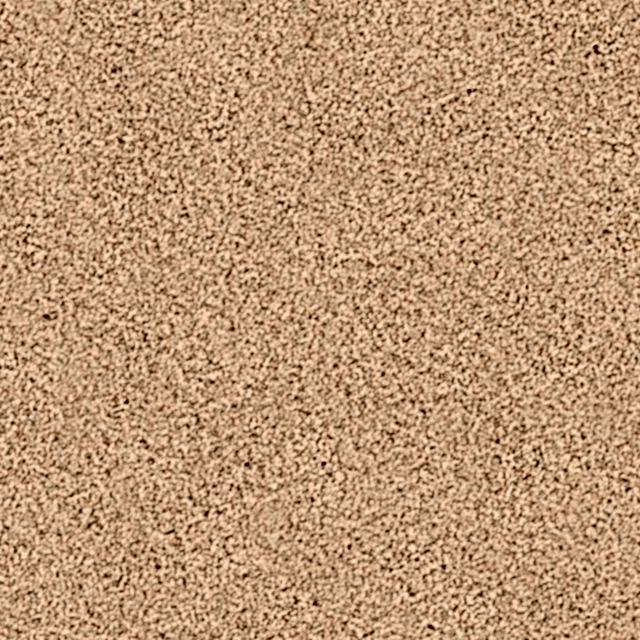
Reproduce this texture procedurally as a WebGL 2 fragment shader.

```glsl
#version 300 es
precision highp float;
// Fine granular cork: rotated layers of gradient noise form tightly packed
// light and dark grains, with broad patches of varying contrast and a few
// scattered specks. The summed relief is mapped to a tan-to-brown ramp.

uniform vec2 u_resolution;
out vec4 fragColor;

// Integer hash of a lattice cell, two values in 0..1
vec2 hash2(vec2 cell) {
    uvec2 v = uvec2(ivec2(cell)) * 1664525u + 1013904223u;
    v.x += v.y * 1664525u;
    v.y += v.x * 1664525u;
    v ^= v >> 16u;
    v.x += v.y * 1664525u;
    v.y += v.x * 1664525u;
    v ^= v >> 16u;
    return vec2(v & 0xffffu) / 65535.0;
}

// Dot product of a random unit gradient with the offset from its corner
float cornerSlope(vec2 cell, vec2 offset) {
    float angle = 6.28319 * hash2(cell).x;
    return dot(vec2(cos(angle), sin(angle)), offset);
}

float gradientNoise(vec2 p) {
    vec2 i = floor(p), f = p - i;
    vec2 w = f * f * f * (f * (f * 6.0 - 15.0) + 10.0);
    vec2 e = vec2(1.0, 0.0);
    float low = mix(cornerSlope(i, f), cornerSlope(i + e.xy, f - e.xy), w.x);
    float high = mix(cornerSlope(i + e.yx, f - e.yx), cornerSlope(i + e.xx, f - e.xx), w.x);
    return mix(low, high, w.y);
}

mat2 rotation(float angle) {
    float c = cos(angle), s = sin(angle);
    return mat2(c, s, -s, c);
}

// Sparse soft specks, one candidate per grid cell
float specks(vec2 p, float density, float seed) {
    vec2 cell = floor(p);
    vec2 place = hash2(cell + seed);
    vec2 traits = hash2(cell + seed + 71.0);
    vec2 d = rotation(6.28319 * traits.y) * (p - cell - 0.25 - 0.5 * place);
    float radius = mix(0.035, 0.06, traits.y);
    float body = 1.0 - smoothstep(0.5, 1.3, length(d * vec2(0.8, 1.2)) / radius);
    return body * step(traits.x, density);
}

void main() {
    vec2 p = gl_FragCoord.xy / u_resolution.y;

    // Grains run slightly longer along the rising diagonal
    vec2 q = rotation(-0.785) * p * vec2(0.93, 1.06);

    // Packed grains at neighbouring sizes
    float grain = gradientNoise(rotation(0.35) * q * 118.0 + 17.0);
    grain += 0.9 * gradientNoise(rotation(1.27) * q * 160.0 + 43.0);
    grain += 0.35 * gradientNoise(rotation(2.1) * q * 57.0 + 91.0);

    // Broad patches shift contrast and tone
    float patches = gradientNoise(p * 13.0 + 5.0) + 0.6 * gradientNoise(p * 29.0 + 63.0);
    float relief = grain * 3.3 * (1.0 + 0.35 * patches) + 0.3 * gradientNoise(p * 7.0 + 31.0);

    // Occasional dark and pale specks
    float dark = specks(p * 9.0, 0.22, 11.0);
    float pale = specks(p * 11.0 + 0.4, 0.16, 37.0);
    relief += 1.2 * pale - 1.7 * dark;
    relief = clamp(relief, -3.0, 2.6);

    // Tan ramp, falling faster towards the dark gaps
    float tone = 0.152 * relief - 0.022 * relief * relief;
    vec3 color = vec3(0.765, 0.615, 0.475) + tone;

    // Faint reddish and yellowish drift between grains
    float warmth = gradientNoise(p * 48.0 + 129.0);
    color += warmth * vec3(0.025, -0.015, -0.025);

    fragColor = vec4(clamp(color, 0.0, 1.0), 1.0);
}
```
